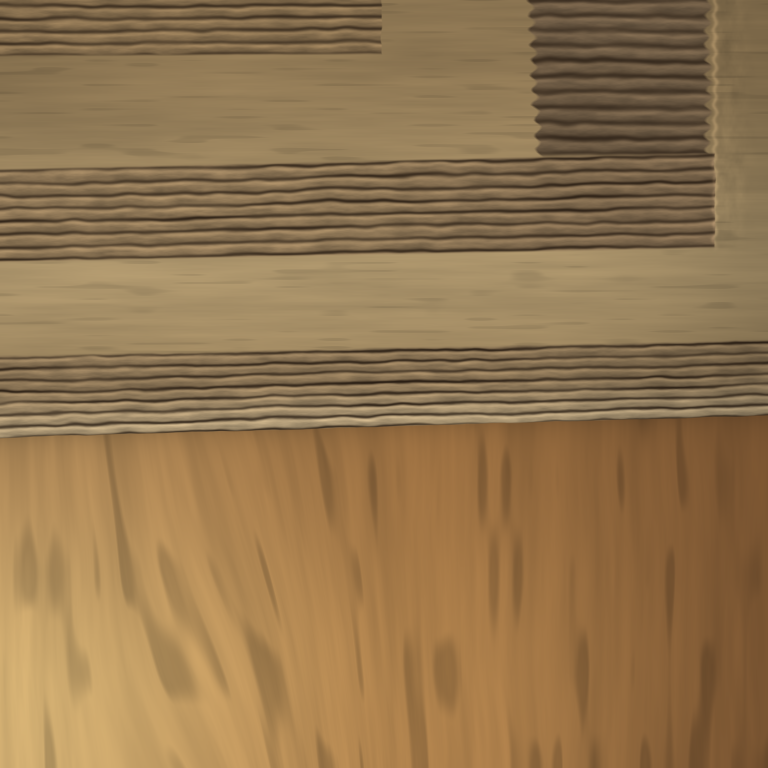
This texture is drawn by a Shadertoy shader. Its source:

```glsl
float hash(vec2 p) {
    return fract(sin(dot(p, vec2(127.1, 311.7))) * 43758.5453);
}

float noise(vec2 p) {
    vec2 i = floor(p), f = fract(p);
    f = f * f * (3.0 - 2.0 * f);
    return mix(mix(hash(i), hash(i + vec2(1, 0)), f.x),
               mix(hash(i + vec2(0, 1)), hash(i + vec2(1, 1)), f.x), f.y);
}

float fbm(vec2 p) {
    float sum = 0.0, amp = 0.5;
    for (int i = 0; i < 4; i++) {
        sum += amp * noise(p);
        p = p * 2.03 + 17.3;
        amp *= 0.5;
    }
    return sum / 0.9375;
}

// Soft mask that is one between lo and hi
float span(float v, float lo, float hi, float blur) {
    return smoothstep(lo - blur, lo + blur, v) * (1.0 - smoothstep(hi - blur, hi + blur, v));
}

// Pale board with fine horizontal fibres
vec3 paleWood(vec2 p) {
    vec3 col = mix(vec3(0.555, 0.465, 0.325), vec3(0.67, 0.58, 0.42),
                   span(p.y, 0.54, 0.78, 0.16));
    col *= 1.0 - 0.17 * smoothstep(0.72, 1.05, p.x);
    col *= 1.0 - 0.07 * smoothstep(0.3, 0.0, p.x) * smoothstep(0.6, 1.0, p.y);
    float fibre = fbm(vec2(p.x * 7.0, p.y * 110.0));
    float fleck = smoothstep(0.68, 0.9, noise(vec2(p.x * 16.0, p.y * 190.0 + 8.0)));
    float cloud = fbm(p * vec2(4.0, 13.0) + 5.0);
    return col * (0.9 + 0.13 * fibre + 0.1 * cloud - 0.08 * fleck);
}

// Warm board with vertical grain, leaning around its left centre
vec3 warmWood(vec2 p) {
    float lean = 0.38 * exp(-pow((p.x - 0.32) / 0.17, 2.0));
    float x = p.x + lean * (p.y - 0.4) * 0.75 + 0.012 * (noise(p * vec2(9.0, 7.0)) - 0.5);
    vec3 low = mix(vec3(0.83, 0.69, 0.45), vec3(0.69, 0.51, 0.30), smoothstep(0.0, 0.58, p.x));
    vec3 high = mix(vec3(0.67, 0.52, 0.33), vec3(0.60, 0.43, 0.25), smoothstep(0.0, 0.6, p.x));
    vec3 col = mix(low, high, smoothstep(0.08, 0.46, p.y));
    col = mix(col, vec3(0.45, 0.31, 0.18), 0.9 * smoothstep(0.52, 1.03, p.x));
    float broad = fbm(vec2(x * 19.0, p.y * 1.6));
    float fine = fbm(vec2(x * 75.0, p.y * 5.0 + 3.0));
    float pore = smoothstep(0.67, 0.9, noise(vec2(x * 62.0, p.y * 8.0 + 21.0)));
    return col * (0.87 + 0.16 * broad + 0.13 * fine - 0.16 * pore);
}

// Carved ridges: height runs from 0 at the band foot to 1 at its top
vec3 ridges(vec2 p, float height, float count, vec3 base, float depth, float width, float seed) {
    float wobble = 0.38 * (fbm(vec2(p.x * 9.0, p.y * 24.0 + seed)) - 0.5)
                 + 0.18 * (noise(vec2(p.x * 42.0, p.y * 55.0 + seed)) - 0.5);
    float phase = height * count + wobble;
    float row = floor(phase + 0.5);
    float d = phase - row;
    float wear = 0.45 + 0.55 * noise(vec2(p.x * 8.0 + seed, row * 3.7));
    float cut = exp(-d * d / (width * width)) * wear;
    float crest = exp(-pow((fract(phase) - 0.72) / 0.19, 2.0));
    float crumb = fbm(p * vec2(38.0, 150.0) + seed);
    vec3 col = base * (0.76 + 0.32 * crumb + 0.20 * crest);
    return mix(col, vec3(0.16, 0.115, 0.075), clamp(cut * depth, 0.0, 1.0));
}

void mainImage(out vec4 fragColor, in vec2 fragCoord) {
    vec2 p = fragCoord / iResolution.xy;
    float soft = 1.0 / iResolution.y;
    float rough = 0.005 * (fbm(p * vec2(25.0, 60.0)) - 0.5);
    vec3 col = paleWood(p);

    // Chipped strip beside the right ends
    float chips = fbm(p * vec2(55.0, 34.0)) - 0.5;
    col *= 1.0 + 0.3 * chips * span(p.x, 0.925, 0.97, 0.02) * smoothstep(0.65, 0.75, p.y);

    // Upper left band
    float topFoot = 0.928 + 0.005 * p.x;
    vec3 carve = ridges(p, (p.y - topFoot) / 0.064, 4.0, vec3(0.54, 0.445, 0.315), 0.85, 0.17, 2.0);
    float mask = span(p.x + rough, -1.0, 0.497, soft) * smoothstep(-0.003, 0.002, p.y - topFoot);
    col = mix(col, carve, mask);

    // Shaded upright band
    float side = 0.004 * sin(p.y * 322.0) + 2.0 * rough;
    carve = ridges(p, (p.y - 0.80) / 0.20, 10.0, vec3(0.44, 0.365, 0.275), 0.8, 0.21, 11.0);
    mask = span(p.x + side, 0.701 - 0.05 * (p.y - 0.8), 0.922, 0.003) * smoothstep(0.792, 0.802, p.y);
    col = mix(col, carve, mask);

    // Long middle band
    float midFoot = 0.662 + 0.020 * p.x;
    float midHeight = (p.y - midFoot) / (0.114 + 0.003 * p.x);
    vec3 midTone = mix(vec3(0.57, 0.475, 0.345), vec3(0.49, 0.405, 0.30), smoothstep(0.4, 0.9, p.x));
    carve = ridges(p, midHeight, 7.0, midTone, 0.92, 0.15, 23.0);
    mask = span(midHeight, -0.025, 1.025, 0.02) * span(p.x + rough, -1.0, 0.931, soft);
    col = mix(col, carve, mask);

    // Lit lip at the right ends of the bands
    float lip = exp(-pow((p.x + side * 0.4 - 0.931) / 0.003, 2.0));
    col += vec3(0.12, 0.10, 0.075) * lip * smoothstep(0.67, 0.69, p.y);

    // Lowest band, brighter near the board edge
    float edge = 0.430 + 0.029 * p.x + 0.6 * rough;
    float lowHeight = (p.y - edge) / (0.103 - 0.008 * p.x);
    vec3 lowTone = mix(vec3(0.70, 0.615, 0.475), vec3(0.56, 0.47, 0.345), smoothstep(0.0, 0.65, lowHeight));
    lowTone *= 1.0 - 0.15 * smoothstep(0.6, 1.0, p.x);
    carve = ridges(p, lowHeight, 7.0, lowTone, 1.0, 0.15, 37.0);
    col = mix(col, carve, 1.0 - smoothstep(1.0, 1.05, lowHeight));

    // Lower board with a contact shadow under the edge
    vec3 warm = warmWood(p) * (1.0 - 0.14 * exp(-max(edge - p.y, 0.0) / 0.018));
    col = mix(warm, col, smoothstep(edge - soft, edge + soft, p.y));
    fragColor = vec4(clamp(col, 0.0, 1.0), 1.0);
}
```
